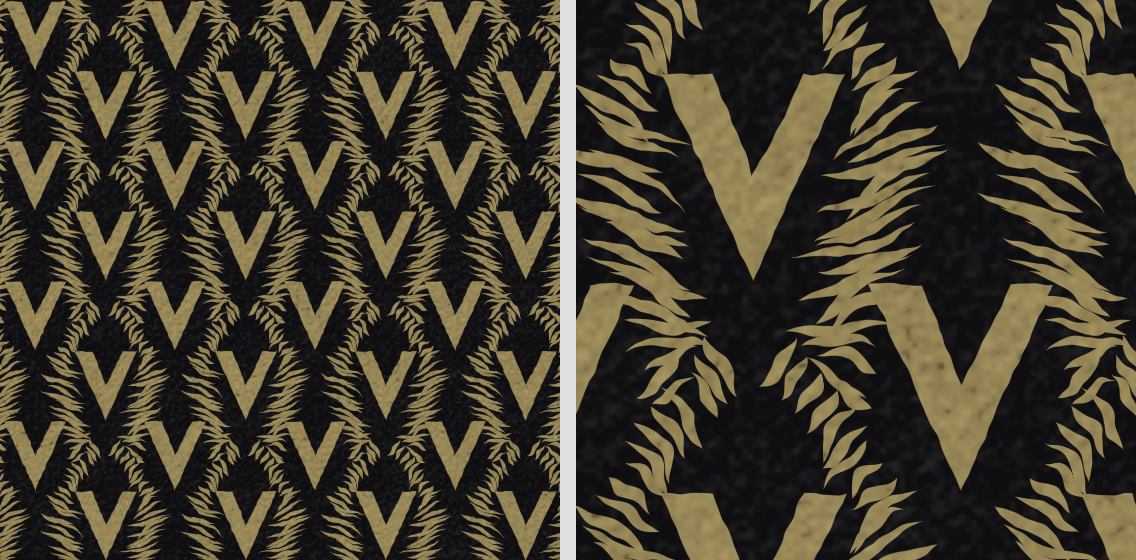
Left: the whole. Right: its middle third, enlarged.
A WebGL 1 fragment shader for this pattern:

```glsl
precision highp float;
// Half-drop gold chevrons framed by tiger-stripe arches on grainy black paper.

uniform vec2 u_resolution;

const float REPEATS = 4.0;
const int STRIPES = 28;
const vec3 INK_DARK = vec3(0.055, 0.055, 0.065);
const vec3 INK_LIGHT = vec3(0.135, 0.135, 0.135);
const vec3 GOLD_DARK = vec3(0.50, 0.44, 0.28);
const vec3 GOLD_LIGHT = vec3(0.68, 0.61, 0.40);

float hash(vec2 p) {
  return fract(sin(dot(p, vec2(127.1, 311.7))) * 43758.5);
}

// Value noise over the unit square that wraps after n cells.
float wrapNoise(vec2 uv, float n) {
  vec2 cell = floor(uv * n);
  vec2 f = fract(uv * n);
  f = f * f * (3.0 - 2.0 * f);
  vec2 a = mod(cell, n);
  vec2 b = mod(cell + 1.0, n);
  return mix(mix(hash(a), hash(vec2(b.x, a.y)), f.x),
             mix(hash(vec2(a.x, b.y)), hash(b), f.x), f.y);
}

vec2 wrapCentered(vec2 p) {
  return fract(p + 0.5) - 0.5;
}

// Chevron pointing down to its apex, with the left arm a little heavier.
float chevron(vec2 p, vec2 apex) {
  vec2 q = vec2(fract(p.x - apex.x + 0.5) - 0.5, fract(p.y - apex.y + 0.25) - 0.25);
  float outer = dot(vec2(abs(q.x), q.y), vec2(0.912, -0.410));
  float arm = mix(0.113, 0.092, smoothstep(-0.1, 0.1, q.x));
  return max(max(outer, -outer - arm), q.y - 0.49);
}

// Tapered, bent brush stroke centred on the origin.
float stroke(vec2 q, float angle, float halfLen, float halfWidth, float bend, float phase) {
  float c = cos(angle);
  float s = sin(angle);
  float along = c * q.x + s * q.y;
  float across = c * q.y - s * q.x;
  float u = along / halfLen;
  across += bend * (u * u - 0.4) + 0.006 * sin(u * 4.0 + phase);
  float taper = (1.0 - u * u) * (1.0 + 0.45 * u * cos(phase));
  return max(abs(across) - halfWidth * taper, abs(along) - halfLen);
}

// One leg of the arch: strokes run from its crown (t = 0) to its foot (t = 1).
float archSide(vec2 p, vec2 apex, float side) {
  float d = 1.0;
  for (int i = 0; i < STRIPES; i++) {
    float id = float(i);
    vec2 key = vec2(id, side * 7.0 + 20.0);
    float r1 = hash(key);
    float r2 = hash(key + 31.0);
    float r3 = hash(key + 67.0);
    float t = (id + 0.3 + 0.4 * r1) / float(STRIPES);
    float foot = smoothstep(0.78, 0.95, t);
    float leg = smoothstep(0.25, 0.5, t) * (1.0 - foot);

    float x = 0.04 + 0.27 * sin(min(t / 0.45, 1.0) * 1.571);
    x -= 0.10 * smoothstep(0.5, 0.9, t);
    x += (r2 - 0.5) * mix(0.04, 0.08, leg);
    vec2 center = apex + vec2(side * x, 0.82 - 1.11 * t);

    float angle = mix(1.1, 0.45, smoothstep(0.0, 0.5, t));
    angle = mix(angle, -0.65, foot) + (r3 - 0.5) * 0.4;
    float halfLen = mix(0.075, 0.135, leg) * (0.75 + 0.45 * r1);
    float halfWidth = 0.011 + 0.006 * r2;
    vec2 q = wrapCentered(p - center);
    q.x *= side;
    d = min(d, stroke(q, angle, halfLen, halfWidth, (r3 - 0.4) * 0.045, r2 * 6.28));
  }
  return d;
}

void main() {
  vec2 uv = gl_FragCoord.xy / u_resolution;
  float edge = 0.75 * REPEATS / min(u_resolution.x, u_resolution.y);

  // Paper grain: fine noise plus a small relief lit from the upper left.
  float fine = wrapNoise(uv, 256.0);
  float relief = wrapNoise(uv, 150.0) - wrapNoise(uv + vec2(-0.002, 0.003), 150.0);
  float mottle = wrapNoise(uv, 24.0);
  float grain = 0.5 + 0.45 * (fine - 0.5) + 0.4 * relief + 0.15 * (mottle - 0.5);

  // Rough edges in cell coordinates.
  vec2 fray = vec2(wrapNoise(uv, 128.0), wrapNoise(uv + 0.37, 128.0)) - 0.5;
  vec2 p = uv * REPEATS + fray * 0.008;
  vec2 lowApex = vec2(0.755, 0.0);
  vec2 highApex = vec2(0.25, 0.5);

  float d = min(chevron(p, lowApex), chevron(p, highApex));
  d = min(d, archSide(p, lowApex, 1.0));
  d = min(d, archSide(p, lowApex, -1.0));
  float gold = 1.0 - smoothstep(-edge, edge, d);

  float inkTone = smoothstep(0.35, 1.0, grain);
  vec3 ink = mix(INK_DARK, INK_LIGHT, inkTone);
  vec3 foil = mix(GOLD_DARK, GOLD_LIGHT, clamp(grain, 0.0, 1.0));
  foil *= 1.0 - 0.25 * smoothstep(0.3, 0.05, grain);
  gl_FragColor = vec4(mix(ink, foil, gold), 1.0);
}
```
